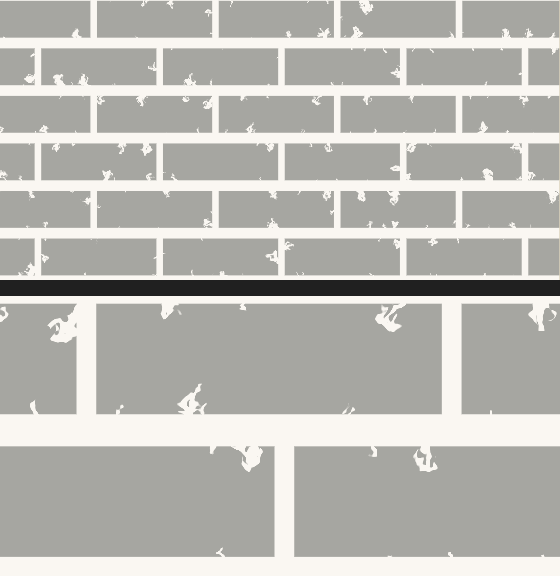
Top: the whole. Bottom: its middle third, enlarged.
Give the GLSL for this pattern, as a WebGL 1 fragment shader.

```glsl
precision highp float;

uniform vec2 u_resolution;

vec2 hash2(vec2 p) {
  vec3 h = fract(p.xyx * vec3(0.1031, 0.1030, 0.0973));
  h += dot(h, h.yzx + 33.33);
  return fract((h.xx + h.yz) * h.zy);
}

float gradientDot(vec2 cell, vec2 offset) {
  float angle = 6.2832 * hash2(cell + 71.0).x;
  return dot(vec2(cos(angle), sin(angle)), offset);
}

float gradientNoise(vec2 p) {
  vec2 i = floor(p), f = fract(p);
  vec2 u = f * f * f * (f * (f * 6.0 - 15.0) + 10.0);
  vec2 e = vec2(1.0, 0.0);
  return mix(mix(gradientDot(i, f), gradientDot(i + e, f - e), u.x),
             mix(gradientDot(i + e.yx, f - e.yx), gradientDot(i + 1.0, f - 1.0), u.x), u.y);
}

float boxDistance(vec2 p, vec2 halfSize) {
  vec2 d = abs(p) - halfSize;
  return length(max(d, 0.0)) + min(max(d.x, d.y), 0.0);
}

// Bent, tapering flake growing along +y; larger ones also carry a crescent
float chipDistance(vec2 p, float size, vec2 shape) {
  float t = clamp(p.y / size, 0.0, 1.0);
  float lean = (shape.x - 0.5) * size;
  float x = p.x - lean * (1.6 * t + 0.6 * sin(5.0 * t));
  float halfWidth = size * mix(0.12, 0.3, shape.y) * (1.0 - 0.75 * t) + 0.001;
  float flake = max(abs(x) - halfWidth, max(p.y - size, -p.y - 0.012));

  vec2 c = p - vec2(lean, size * 0.45);
  float thickness = size * 0.11 * (0.55 + sin(atan(c.y, c.x) + 6.2832 * shape.y));
  float crescent = abs(length(c) - size * 0.36) - thickness;
  return size > 0.02 ? min(flake, crescent) : flake;
}

// Chips scattered around the rim of one brick
float wearDistance(vec2 p, vec2 halfSize, vec2 brick, vec2 warp) {
  float d = 1.0;
  for (int i = 0; i < 7; i++) {
    vec2 seed = brick * 13.0 + float(i) * vec2(3.7, 9.1) + 40.0;
    vec2 place = hash2(seed);
    vec2 shape = hash2(seed + 151.3);
    float size = mix(0.006, 0.046, pow(hash2(seed + 317.9).x, 3.0));
    vec2 inward = place.x < 0.44 ? vec2(0.0, 1.0)
                : place.x < 0.80 ? vec2(0.0, -1.0)
                : place.x < 0.90 ? vec2(1.0, 0.0) : vec2(-1.0, 0.0);
    vec2 along = vec2(inward.y, -inward.x);
    vec2 anchor = halfSize * (along * (1.9 * place.y - 0.95) - inward);
    vec2 q = p - anchor + warp;
    d = min(d, chipDistance(vec2(dot(q, along), dot(q, inward)), size, shape));
  }
  return d;
}

void main() {
  vec2 p = gl_FragCoord.xy / u_resolution.y;
  float pixel = 1.0 / u_resolution.y;

  // Running bond with alternate rows shifted
  vec2 pitch = vec2(0.4349, 0.1698);
  float row = floor((p.y + 0.0026) / pitch.y);
  float shift = mix(0.1354, 0.3346, mod(row, 2.0));
  vec2 grid = (p - vec2(shift, -0.0026)) / pitch;
  vec2 brick = floor(grid);
  vec2 local = (grid - brick - 0.5) * pitch;
  vec2 halfSize = vec2(0.2057, 0.0658);

  // Ragged outlines for the chips
  vec2 warp = 0.014 * vec2(gradientNoise(p * 55.0), gradientNoise(p * 55.0 + 19.7));
  float ragged = 0.004 * gradientNoise(p * 140.0 + 7.3);
  float chips = wearDistance(local, halfSize, brick, warp) + ragged;

  float d = max(boxDistance(local, halfSize), -chips);
  float cover = clamp(0.5 - d / pixel, 0.0, 1.0);
  vec3 color = mix(vec3(0.98, 0.97, 0.95), vec3(0.65, 0.65, 0.63), cover);

  // Thin beige strip along the right border
  float border = u_resolution.x / u_resolution.y - p.x - 0.0026;
  color = mix(color, vec3(0.86, 0.83, 0.74), clamp(0.5 - border / pixel, 0.0, 1.0));

  gl_FragColor = vec4(color, 1.0);
}
```
